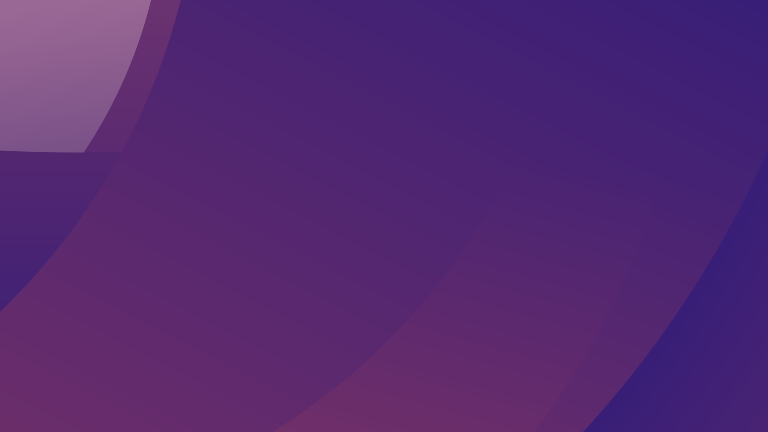
Reproduce this background procedurally as a Shadertoy shader.

```glsl
// Discs: centre x, centre y, radius, in canvas heights
const vec3 LEFT_DISC  = vec3(-1.041, 1.364, 1.504);
const vec3 INNER_DISC = vec3(-0.153, 1.266, 1.489);
const vec3 MID_DISC   = vec3(-0.106, 1.046, 1.700);
const vec3 OUTER_DISC = vec3(-0.440, 1.641, 2.428);
const vec3 PANEL_DISC = vec3(-0.729, 1.266, 1.111);
const vec3 FLOOR_DISC = vec3( 0.185, 4.351, 3.704);

// Palette
const vec3 INDIGO      = vec3(0.220, 0.118, 0.468);
const vec3 PLUM        = vec3(0.420, 0.178, 0.416);
const vec3 RIM_TOP     = vec3(0.415, 0.198, 0.440);
const vec3 RIM_BOTTOM  = vec3(0.358, 0.165, 0.438);
const vec3 PANEL_TOP   = vec3(0.604, 0.406, 0.582);
const vec3 PANEL_BOTTOM = vec3(0.470, 0.314, 0.528);

// Gradient strengths
const vec2 MAIN_SLOPE = vec2(-0.265, -0.515);
const float MAIN_OFFSET = 0.992;
const float GLOW_TOP = 0.61;
const float MID_GLOW = 0.27;
const float OUTER_GLOW = 0.14;

float discDistance(vec2 p, vec3 disc) {
    return length(p - disc.xy) - disc.z;
}

// Antialiased coverage of a disc, one pixel wide
float discMask(vec2 p, vec3 disc) {
    float halfPixel = 0.5 / iResolution.y;
    return 1.0 - smoothstep(-halfPixel, halfPixel, discDistance(p, disc));
}

vec3 purple(float warmth) {
    return mix(INDIGO, PLUM, warmth);
}

void mainImage(out vec4 fragColor, in vec2 fragCoord) {
    vec2 p = fragCoord / iResolution.y;

    // Dark corner warms away from the outer arc
    float cornerDepth = max(discDistance(p, OUTER_DISC), 0.0);
    vec3 color = purple(1.0 * cornerDepth);

    // Nested bands share one slanted gradient and glow towards the bottom
    float warmth = MAIN_OFFSET + dot(MAIN_SLOPE, p);
    float glow = clamp(1.0 - p.y / GLOW_TOP, 0.0, 1.0);
    color = mix(color, purple(warmth + OUTER_GLOW * glow), discMask(p, OUTER_DISC));
    color = mix(color, purple(warmth + MID_GLOW * glow), discMask(p, MID_DISC));
    color = mix(color, purple(warmth), discMask(p, INNER_DISC));

    // Left disc: shaded lower part, warm rim above the floor line
    float leftMask = discMask(p, LEFT_DISC);
    float floorMask = discMask(p, FLOOR_DISC);
    float shade = 0.54 - 0.92 * (0.648 - p.y);
    float height = clamp((p.y - 0.648) / 0.352, 0.0, 1.0);
    vec3 rim = mix(RIM_BOTTOM, RIM_TOP, height);
    color = mix(color, mix(purple(shade), rim, floorMask), leftMask);

    // Pale panel in the upper corner
    float panelLight = clamp(height + 0.1 - 0.35 * p.x, 0.0, 1.0);
    vec3 panel = mix(PANEL_BOTTOM, PANEL_TOP, panelLight);
    color = mix(color, panel, discMask(p, PANEL_DISC) * floorMask);

    fragColor = vec4(color, 1.0);
}
```
